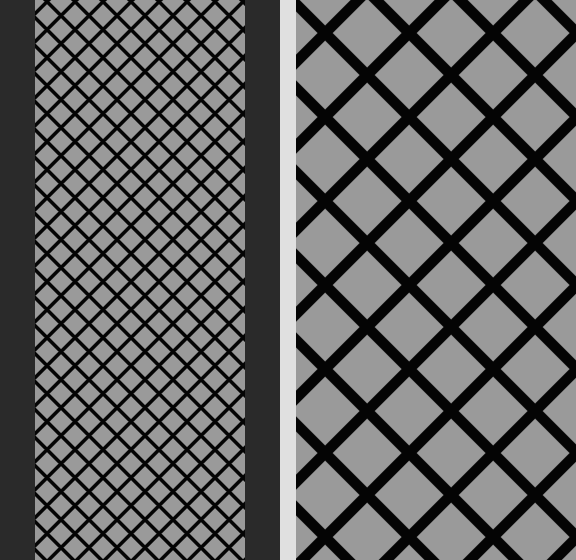
Left: the whole. Right: its middle third, enlarged.
Write a WebGL 2 fragment shader that draws this pattern.

```glsl
#version 300 es
precision highp float;

uniform vec2 u_resolution;
out vec4 fragColor;

#define REPEATS_ACROSS 10.0
#define LINE_SHARE 0.18
#define PANEL_LEFT 0.125
#define PANEL_RIGHT 0.875
#define CROSSING vec2(0.368, 1.294)
#define SIDE_COLOR vec3(0.165)
#define TILE_COLOR vec3(0.605)
#define LINE_COLOR vec3(0.015)

// Coverage of evenly spaced lines, centred on whole numbers
float stripes(float t, float blur) {
    float distanceToLine = abs(fract(t + 0.5) - 0.5);
    float halfWidth = 0.5 * LINE_SHARE;
    return 1.0 - smoothstep(halfWidth - blur, halfWidth + blur, distanceToLine);
}

void main() {
    // Both axes in canvas widths
    vec2 p = gl_FragCoord.xy / u_resolution.x;
    float pixel = 1.0 / u_resolution.x;

    // Two diagonal families of lines form the lattice
    vec2 q = (p - CROSSING) * REPEATS_ACROSS;
    float blur = pixel * REPEATS_ACROSS;
    float rising = stripes(q.x - q.y, blur);
    float falling = stripes(q.x + q.y, blur);
    vec3 lattice = mix(TILE_COLOR, LINE_COLOR, max(rising, falling));

    // Central panel between plain side bands
    float edgeDistance = min(p.x - PANEL_LEFT, PANEL_RIGHT - p.x);
    float panel = smoothstep(-0.5 * pixel, 0.5 * pixel, edgeDistance);

    fragColor = vec4(mix(SIDE_COLOR, lattice, panel), 1.0);
}
```
